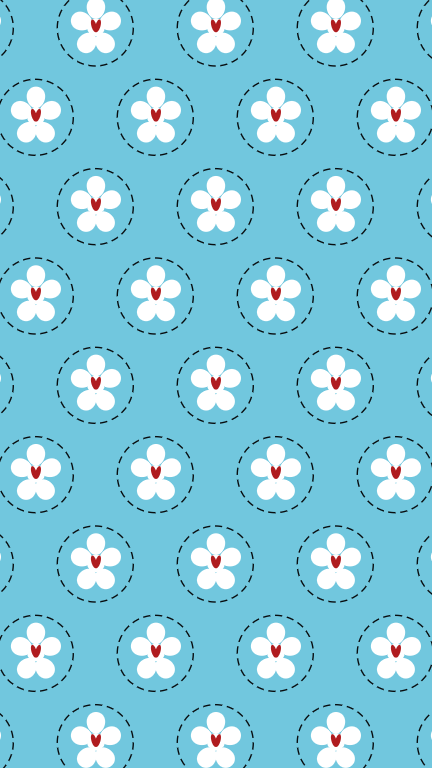
A WebGL 2 fragment shader for this pattern:

```glsl
#version 300 es
precision highp float;
// White five-petal flowers with red hearts, each inside a dashed ring,
// on sky blue. Two interleaved rectangular lattices make the staggered rows;
// each motif is built from ellipse distances in units of the ring radius.

uniform vec2 u_resolution;
out vec4 outColor;

const float TAU = 6.2831853;

// Approximate signed distance to an ellipse with radii r
float ellipse(vec2 p, vec2 r) {
    float k = length(p / r);
    return k * (k - 1.0) / max(length(p / (r * r)), 1e-4);
}

// Coordinates of p along (x) and across (y) the direction axis
vec2 alongAxis(vec2 p, vec2 axis) {
    return vec2(dot(p, axis), dot(p, vec2(-axis.y, axis.x)));
}

float flower(vec2 p) {
    p -= vec2(0.017, 0.02);
    float d = length(p) - 0.23;
    for (int i = 0; i < 5; i++) {
        float a = TAU * (0.25 + float(i) / 5.0);
        vec2 axis = vec2(cos(a), sin(a));
        vec2 q = alongAxis(p - axis * vec2(0.39, 0.495), axis);
        // Petals are egg shaped, wider at the tip
        q.y /= 1.0 + 0.35 * clamp(q.x, -0.3, 0.3);
        d = min(d, ellipse(q, vec2(0.28, 0.238)));
    }
    return d;
}

// Two mirrored, leaning ellipses that meet at the lower point
float heart(vec2 p) {
    p -= vec2(0.017, 0.045);
    p.x = abs(p.x);
    vec2 q = alongAxis(p - vec2(0.052, 0.01), vec2(sin(0.28), cos(0.28)));
    return ellipse(q, vec2(0.17, 0.065));
}

float dashedRing(vec2 p) {
    float dashes = 20.0;
    float t = fract(atan(p.y, p.x) / TAU * dashes + 0.78);
    float alongDash = (abs(t - 0.5) - 0.3) * TAU / dashes;
    float acrossLine = abs(length(p) - 0.985) - 0.018;
    return max(alongDash, acrossLine);
}

// Smooth coverage of a shape, one pixel wide at its edge
float cover(float d, float pixel) {
    return clamp(0.5 - d / pixel, 0.0, 1.0);
}

void main() {
    // Columns are 1 apart; 3.6 of them span the canvas width
    vec2 p = gl_FragCoord.xy / u_resolution.x * 3.6;
    float ringScale = 3.11;
    float pixel = 3.6 * ringScale / u_resolution.x;

    vec3 color = vec3(0.445, 0.78, 0.87);
    vec2 period = vec2(1.0, 1.489);
    for (int i = 0; i < 2; i++) {
        // The second lattice is shifted by half a period both ways
        vec2 center = vec2(0.794, 0.211) + 0.5 * float(i) * period;
        vec2 cell = (fract((p - center) / period + 0.5) - 0.5) * period;
        vec2 q = cell * ringScale;
        color = mix(color, vec3(0.03, 0.05, 0.06), cover(dashedRing(q), pixel));
        color = mix(color, vec3(1.0), cover(flower(q), pixel));
        color = mix(color, vec3(0.69, 0.11, 0.12), cover(heart(q), pixel));
    }
    outColor = vec4(color, 1.0);
}
```
